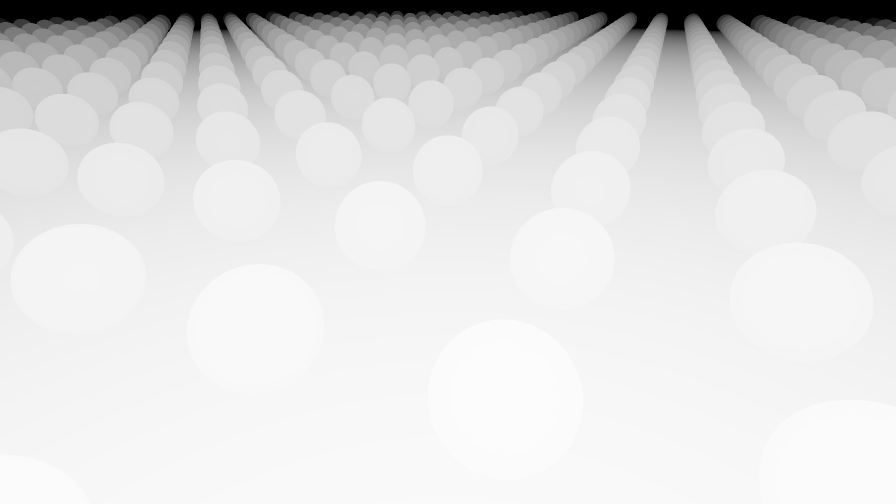
Reproduce this texture map procedurally as a WebGL 2 fragment shader.

```glsl
#version 300 es
precision highp float;
// A lattice of pale spheres over a floor, shaded by distance into black.

uniform vec2 u_resolution;
out vec4 fragColor;

const float RADIUS = 0.25;
const float FLOOR_Y = -0.3;
const float FAR = 21.0;

// Distance to a sphere along a unit ray, or -1 for a miss.
float hitSphere(vec3 origin, vec3 ray, vec3 center) {
    vec3 toOrigin = origin - center;
    float b = dot(toOrigin, ray);
    float disc = b * b - dot(toOrigin, toOrigin) + RADIUS * RADIUS;
    return disc < 0.0 ? -1.0 : -b - sqrt(disc);
}

// Walk the unit cells in order; each one holds a centered sphere.
float traceScene(vec3 origin, vec3 ray) {
    float nearest = ray.y < 0.0 ? (FLOOR_Y - origin.y) / ray.y : FAR;
    nearest = min(nearest, FAR);

    vec2 cell = floor(origin.xz);
    vec2 heading = vec2(ray.x < 0.0 ? -1.0 : 1.0, ray.z < 0.0 ? -1.0 : 1.0);
    vec2 stride = 1.0 / max(abs(ray.xz), vec2(1e-5));
    vec2 nextEdge = ((cell - origin.xz) * heading + 0.5 + 0.5 * heading) * stride;
    // For negative headings the near cell border lies at the cell's low side.
    nextEdge = mix((origin.xz - cell) * stride,
                   (cell + 1.0 - origin.xz) * stride, step(0.0, heading));

    for (int i = 0; i < 48; i++) {
        float hit = hitSphere(origin, ray, vec3(cell.x + 0.5, 0.0, cell.y + 0.5));
        if (hit > 0.0 && hit < nearest) return hit;
        if (min(nextEdge.x, nextEdge.y) > nearest) break;
        vec2 axis = nextEdge.x < nextEdge.y ? vec2(1.0, 0.0) : vec2(0.0, 1.0);
        cell += axis * heading;
        nextEdge += axis * stride;
    }
    return nearest;
}

// Camera turned off the lattice axes and pitched down.
vec3 cameraRay(vec2 p) {
    vec2 ahead = normalize(vec2(0.4, 1.0));
    vec3 flatAhead = vec3(ahead.x, 0.0, ahead.y);
    vec3 right = vec3(-ahead.y, 0.0, ahead.x);
    float pitch = 0.493;
    vec3 forward = cos(pitch) * flatAhead - vec3(0.0, sin(pitch), 0.0);
    vec3 up = sin(pitch) * flatAhead + vec3(0.0, cos(pitch), 0.0);
    return normalize(forward + p.x * right + p.y * up);
}

void main() {
    vec3 origin = vec3(0.213, 1.2, 0.287);
    float shade = 0.0;

    // Four samples smooth the silhouettes.
    for (int s = 0; s < 4; s++) {
        vec2 offset = vec2(float(s % 2), float(s / 2)) * 0.5 - 0.25;
        vec2 p = (gl_FragCoord.xy + offset - 0.5 * u_resolution) / u_resolution.y;
        float dist = traceScene(origin, cameraRay(p));
        shade += 0.25 * sqrt(clamp((FAR - dist) / 20.0, 0.0, 1.0));
    }
    fragColor = vec4(vec3(shade), 1.0);
}
```
